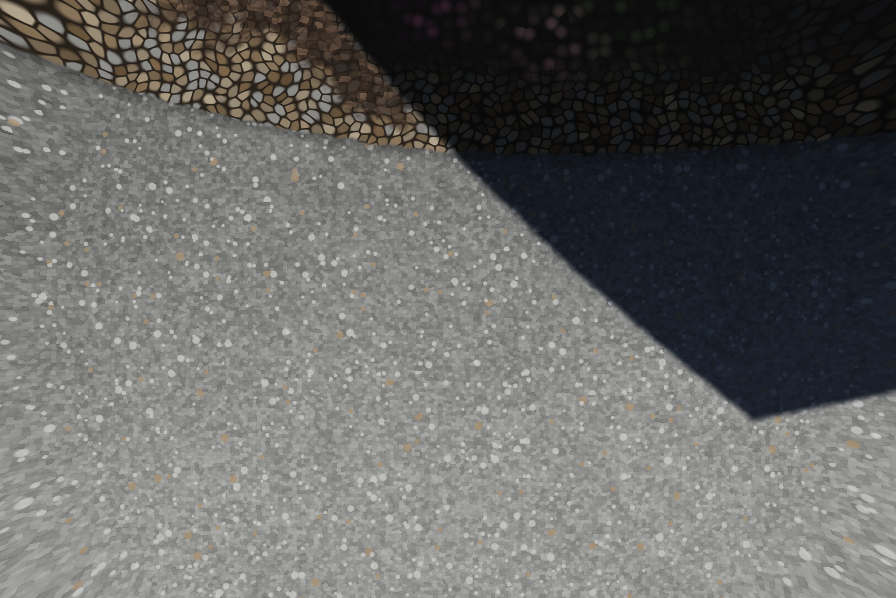
A WebGL 2 fragment shader for this texture:

```glsl
#version 300 es
precision highp float;
uniform vec2 u_resolution;
out vec4 fragColor;

vec3 hash3(vec2 p) {
    vec3 q = fract(p.xyx * vec3(0.1031, 0.1030, 0.0973));
    q += dot(q, q.yxz + 33.33);
    return fract((q.xxy + q.yzz) * q.zyx);
}

// Cellular noise: x = nearest distance, y = gap to the second, zw = cell hashes
vec4 cells(vec2 p) {
    vec2 base = floor(p);
    float near = 9.0, second = 9.0;
    vec2 id = vec2(0.0);
    for (int j = -1; j <= 1; j++)
    for (int i = -1; i <= 1; i++) {
        vec2 cell = base + vec2(i, j);
        vec3 h = hash3(cell + 40.0);
        float d = length(cell + 0.15 + 0.7 * h.xy - p);
        if (d < near) {
            second = near;
            near = d;
            id = hash3(cell + 91.0).xy;
        } else {
            second = min(second, d);
        }
    }
    return vec4(near, second - near, id);
}

// Layered sines for broad mottling
float mottle(vec2 p) {
    float sum = 0.0, amp = 0.5;
    for (int i = 0; i < 4; i++) {
        sum += amp * sin(p.x + 1.7 * sin(p.y * 0.8)) * cos(p.y + 1.3 * sin(p.x * 0.7));
        p = mat2(1.6, 1.2, -1.2, 1.6) * p + 2.3;
        amp *= 0.55;
    }
    return sum;
}

// Smear detail outward along the radius near the corners
vec2 radialStretch(vec2 p, vec2 centre) {
    vec2 d = p - centre;
    float r = length(d), start = 0.64;
    float over = max(r - start, 0.0);
    float squeezed = min(r, start) + (1.0 - exp(-7.0 * over)) / 7.0;
    return centre + d * squeezed / max(r, 0.001);
}

vec3 asphalt(vec2 p, vec2 q) {
    float light = mix(0.585, 0.475, smoothstep(0.1, 0.88, p.y));
    light -= 0.03 * smoothstep(0.5, 0.0, p.x) * smoothstep(0.1, 0.5, p.y);
    light += 0.018 * mottle(q * 9.0);
    vec4 grain = cells(q * vec2(135.0, 160.0));
    vec4 grit = cells(q * 82.0 + 17.0);
    light += 0.13 * (grain.z - 0.5) + 0.06 * (grit.z - 0.5) - 0.05 * (grain.x - 0.4);
    vec3 col = light * vec3(1.0, 1.0, 0.985);
    // Pale and tan chips of two sizes
    for (int i = 0; i < 2; i++) {
        vec4 chip = cells(q * (i == 0 ? 62.0 : 100.0) + 7.0 * float(i));
        float size = 0.22 + 0.2 * chip.w;
        float mask = step(0.925, chip.z) * smoothstep(size + 0.12, size - 0.08, chip.x);
        vec3 tint = mix(vec3(0.80, 0.80, 0.79), vec3(0.66, 0.57, 0.44), step(0.86, chip.w));
        col = mix(col, tint, 0.75 * mask);
    }
    return col;
}

vec3 gravel(vec2 q) {
    vec4 stone = cells(q * vec2(52.0, 58.0) + 0.25 * sin(q.yx * 70.0));
    float body = smoothstep(0.03, 0.25, stone.y) * smoothstep(0.8, 0.35, stone.x);
    vec3 tone = mix(vec3(0.46, 0.37, 0.26), vec3(0.72, 0.67, 0.58), stone.z);
    tone = mix(tone, vec3(0.50, 0.50, 0.49), step(0.7, stone.w));
    tone *= 0.78 + 0.35 * stone.w;
    return mix(vec3(0.15, 0.125, 0.10), tone, body);
}

void main() {
    vec2 p = gl_FragCoord.xy / u_resolution.y;
    p.x *= 1.5 * u_resolution.y / u_resolution.x;
    vec2 q = radialStretch(p, vec2(0.75, 0.5));

    // Curved border between pavement and stones
    float bend = p.x - 0.92;
    float border = 0.742 + (bend < 0.0 ? 0.22 : 0.12) * bend * bend;
    float above = p.y - border + 0.006 * mottle(q * 55.0);
    float bed = smoothstep(-0.004, 0.004, above);

    // Shadow wedge
    float drop = 1.0 - p.y;
    float side = (p.x - 0.537 - drop * (0.78 + 0.355 * drop)) * 0.72;
    float base = p.y - 0.297 - 0.2 * (p.x - 1.26);
    float shade = smoothstep(-0.009, 0.009, min(side, base) + 0.003 * mottle(q * 40.0));

    vec3 ground = asphalt(p, q);
    ground *= 1.0 - 0.22 * smoothstep(-0.03, 0.0, above);

    // Stones with brown mulch behind them
    vec3 stones = gravel(q);
    vec4 bark = cells(q * vec2(70.0, 110.0));
    vec3 mulch = mix(vec3(0.14, 0.11, 0.09), vec3(0.40, 0.31, 0.25), bark.z * bark.z);
    float mulchLine = p.y - 0.945 + 0.13 * smoothstep(0.42, 0.6, p.x) + 0.05 * mottle(q * 30.0);
    float mulchMask = smoothstep(-0.02, 0.03, mulchLine) * smoothstep(0.2, 0.34, p.x);
    stones = mix(stones, mulch, 0.85 * mulchMask * (1.0 - shade));
    vec3 lit = mix(ground, stones, bed);

    // Shaded pavement, stones and planting
    vec3 dimGround = ground * vec3(0.185, 0.225, 0.30) * (1.0 - 0.15 * smoothstep(0.4, 0.8, p.y));
    vec3 dimStones = stones * stones * vec3(0.25, 0.27, 0.30) + vec3(0.025, 0.028, 0.032);
    vec4 leaf = cells(q * 42.0 + 5.0);
    float foliage = leaf.z * smoothstep(0.7, 0.1, leaf.x);
    float greenArea = smoothstep(0.24, 0.04, length((p - vec2(1.0, 0.96)) * vec2(0.8, 1.5)));
    float bloom = smoothstep(0.12, 0.02, length(p - vec2(0.72, 1.0)))
                + smoothstep(0.12, 0.02, length(p - vec2(0.92, 0.92)));
    vec3 plants = vec3(0.045, 0.045, 0.048)
                + foliage * (greenArea * vec3(0.06, 0.085, 0.04) + bloom * vec3(0.16, 0.075, 0.13));
    float plantMask = smoothstep(0.08, 0.17, above + 0.025 * mottle(q * 22.0));
    plantMask *= 1.0 - 0.35 * smoothstep(1.1, 1.4, p.x);
    vec3 dim = mix(dimGround, mix(dimStones, plants, plantMask), bed);

    fragColor = vec4(mix(lit, dim, shade), 1.0);
}
```
